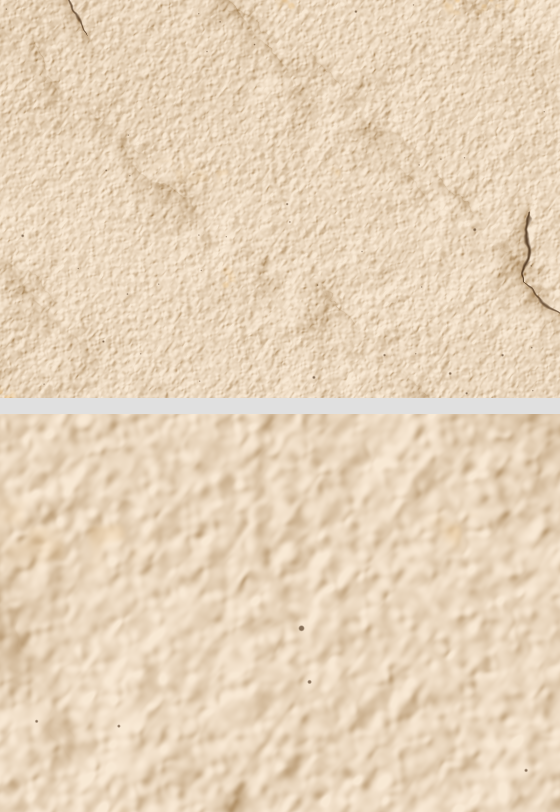
Top: the whole. Bottom: its middle third, enlarged.
A WebGL 1 fragment shader for this texture:

```glsl
precision highp float;
// Pale sandstone slab: fine embossed grain leaning to the right, chipped bands
// and broken diagonal ledges. One scalar tone drives the cream colour ramp;
// dark crevices, pits and ochre stains are laid on top.
uniform vec2 u_resolution;

const vec2 LIGHT = vec2(-0.8, 0.6);
const vec2 LEDGE_DIR = vec2(0.76, -0.65);
const float LEDGE_GAP = 0.425;
const float LEDGE_START = 0.247;
const vec3 SHADE = vec3(0.77, 0.66, 0.52);
const vec3 CREAM = vec3(0.94, 0.87, 0.78);
const vec3 UMBER = vec3(0.30, 0.20, 0.11);
const vec3 OCHRE = vec3(0.90, 0.70, 0.40);

float hash(vec2 p) {
  vec3 q = fract(p.xyx * 0.1031);
  q += dot(q, q.yzx + 33.33);
  return fract((q.x + q.y) * q.z);
}

float noise(vec2 p) {
  vec2 i = floor(p), f = fract(p);
  f = f * f * (3.0 - 2.0 * f);
  return mix(mix(hash(i), hash(i + vec2(1.0, 0.0)), f.x),
             mix(hash(i + vec2(0.0, 1.0)), hash(i + vec2(1.0, 1.0)), f.x), f.y);
}

// Slope of a noise surface towards the light, positive where lit. The noise
// frame is turned to the light and its bumps are stretched across it.
float emboss(vec2 p, float scale, float stretch) {
  vec2 r = vec2(dot(p, LIGHT), dot(p, vec2(LIGHT.y, -LIGHT.x)) / stretch) * scale;
  r += 40.0 + scale;
  r.x += 0.9 * noise(r * 0.6 + 11.0);
  return noise(r - vec2(0.5, 0.0)) - noise(r + vec2(0.5, 0.0));
}

// Broken ledge along q.x: firm on its upper side, shadow fading below.
float ledge(vec2 q, float rate, float seed) {
  float along = q.x * rate + hash(vec2(seed, 7.0)) + 20.0;
  float u = fract(along);
  float strength = mix(0.25, 1.0, hash(vec2(floor(along), seed)));
  strength *= smoothstep(0.0, 0.25, u) * (1.0 - smoothstep(0.65, 1.0, u));
  vec2 w = q + seed * 3.7 + 10.0;
  float d = q.y + 0.15 * (u - 0.5) / rate
          + 0.070 * (noise(w * 8.0) - 0.5)
          + 0.016 * (noise(w * 30.0) - 0.5)
          + 0.012 * (noise(w * 95.0) - 0.5);
  float below = 1.0 - smoothstep(-0.005, 0.006, d);
  float patchy = 0.35 + 0.9 * noise(w * 17.0 + 3.0);
  float shadow = patchy * below * exp(min(d, 0.0) * 45.0);
  float crease = smoothstep(0.45, 0.75, noise(w * 12.0)) * exp(-abs(d) * 230.0);
  return -strength * (shadow + crease);
}

// Tapered crack from a to b: x is the dark core, y the shadow on its left.
vec2 crevice(vec2 p, vec2 a, vec2 b, float width) {
  vec2 ab = b - a;
  float h = clamp(dot(p - a, ab) / dot(ab, ab), 0.0, 1.0);
  float d = length(p - a - ab * h);
  float w = width * (0.1 + 3.4 * h * (1.0 - h)) * (0.4 + noise(p * 45.0));
  float side = dot(p - a, normalize(vec2(ab.y, -ab.x)));
  float core = 1.0 - smoothstep(0.0, w + 0.002, d);
  return vec2(core, smoothstep(-0.004, 0.003, side) * exp(-d * 55.0));
}

// Sparse round holes, at most one per grid cell.
float pits(vec2 p, float cells, float pixel) {
  vec2 id = floor(p * cells);
  vec2 centre = 0.15 + 0.7 * vec2(hash(id + 3.1), hash(id + 17.7));
  float d = length(fract(p * cells) - centre) / cells;
  float radius = mix(0.0010, 0.0036, pow(hash(id + 41.3), 4.0));
  return step(0.8, hash(id + 59.9)) * (1.0 - smoothstep(radius - pixel, radius + pixel, d));
}

void main() {
  float pixel = 1.0 / u_resolution.y;
  vec2 p = gl_FragCoord.xy * pixel;

  // Frame aligned with the ledges, repeated across the slab.
  vec2 across = vec2(-LEDGE_DIR.y, LEDGE_DIR.x);
  float offset = dot(p, across) - LEDGE_START;
  float band = floor(offset / LEDGE_GAP + 0.5);
  vec2 q = vec2(dot(p, LEDGE_DIR), offset - band * LEDGE_GAP);

  // Grain everywhere, chipped relief mostly near the ledges.
  float patches = smoothstep(0.35, 0.8, noise(p * 4.0 + 5.0));
  float rough = 0.15 + 0.45 * patches + 0.5 * exp(-q.y * q.y * 90.0);
  float grain = 0.52 * emboss(p, 105.0, 1.4) + 0.50 * emboss(p, 170.0, 1.3);
  float chips = 0.22 * emboss(p, 13.0, 1.2) + 0.28 * emboss(p, 27.0, 1.3)
              + 0.28 * emboss(p, 52.0, 1.4);
  float relief = grain + rough * chips + 0.16 * (noise(p * 2.6 + 1.0) - 0.5);
  float tone = 0.83 + relief - 0.5 * relief * relief;
  tone += 0.62 * ledge(q, 2.1, band + 2.0);
  tone += 0.42 * ledge(q - vec2(0.0, 0.035), 4.3, band + 13.0);

  // Deep cracks near two edges of the slab.
  vec2 bent = p + 0.016 * (vec2(noise(p * 22.0), noise(p * 22.0 + 30.0)) - 0.5);
  bent += 0.005 * (vec2(noise(p * 80.0), noise(p * 80.0 + 30.0)) - 0.5);
  vec2 crack = crevice(bent, vec2(1.336, 0.465), vec2(1.316, 0.290), 0.0070);
  crack = max(crack, 0.8 * crevice(bent, vec2(1.316, 0.290), vec2(1.410, 0.210), 0.0030));
  crack = max(crack, 0.8 * crevice(bent, vec2(0.160, 1.020), vec2(0.225, 0.910), 0.0040));
  tone -= 0.95 * crack.y;

  // Colour ramp, stains, then the darkest holes.
  vec3 colour = mix(SHADE, CREAM, clamp(tone, -0.9, 1.2));
  float stain = smoothstep(0.86, 0.96, noise(p * 7.0 + 8.0))
              * smoothstep(0.45, 0.85, noise(p * 60.0));
  colour = mix(colour, OCHRE, 0.45 * stain);
  colour = mix(colour, UMBER, max(0.85 * crack.x, 0.65 * pits(p, 13.0, pixel)));
  gl_FragColor = vec4(colour, 1.0);
}
```
